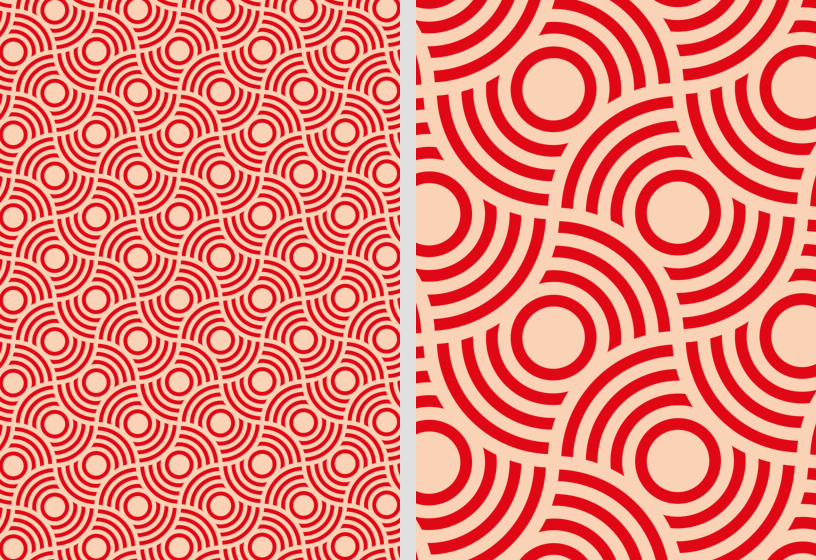
Left, the full canvas; right, a detail of the centre.
A WebGL 2 fragment shader for this pattern:

```glsl
#version 300 es
precision highp float;
uniform vec2 u_resolution;
out vec4 fragColor;

// Coverage of a shape whose signed distance is negative inside
float fill(float dist, float soft) {
    return 1.0 - smoothstep(-soft, soft, dist);
}

// Four evenly spaced concentric strokes around a centre
float rings(float radius, float soft) {
    float index = clamp(round((radius - 0.298) / 0.198), 0.0, 3.0);
    return fill(abs(radius - 0.298 - 0.198 * index) - 0.047, soft);
}

// Hides whatever lies under the disc of an overlapping fan
float outsideFan(vec2 toCentre, float soft) {
    return 1.0 - fill(length(toCentre) - 1.047, soft);
}

void main() {
    vec3 cream = vec3(0.98, 0.822, 0.715);
    vec3 red = vec3(0.88, 0.03, 0.08);

    // Grid of square cells, very slightly skewed
    vec2 grid = (gl_FragCoord.xy / u_resolution.y - vec2(0.32, 0.4657)) * vec2(13.5, 13.53);
    grid.y -= 0.0066 * grid.x;
    float soft = 0.8 * 13.5 / u_resolution.y;

    // Cell parity picks the corner that holds the front fan
    vec2 frontCorner = mod(floor(grid), 2.0).yx;
    vec2 q = abs(fract(grid) - frontCorner);

    // Front fan, trimmed at both ends by the neighbouring fans
    float front = rings(length(q), soft)
        * outsideFan(q - vec2(-1.0, 1.0), soft)
        * outsideFan(q - vec2(1.0, -1.0), soft);

    // Back fan from the opposite corner, tucked under the front one
    float back = rings(length(1.0 - q), soft) * outsideFan(q, soft);

    fragColor = vec4(mix(cream, red, max(front, back)), 1.0);
}
```
